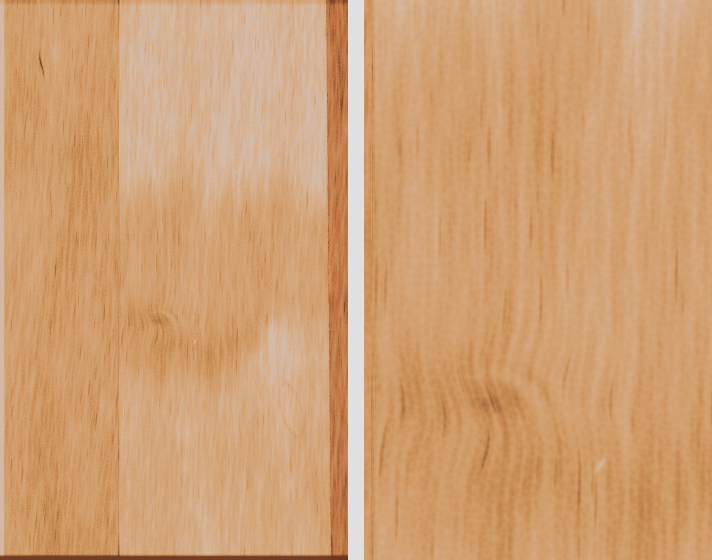
Left: the whole. Right: its middle third, enlarged.
Reproduce this texture procedurally as a Shadertoy shader.

```glsl
// Wooden board of three glued planks with fine upright grain, a darker band and a small knot.

// Tone ramp, dark to pale
const vec3 EMBER = vec3(0.45, 0.24, 0.14);
const vec3 AMBER = vec3(0.78, 0.54, 0.32);
const vec3 HONEY = vec3(0.82, 0.61, 0.41);
const vec3 WHEAT = vec3(0.83, 0.65, 0.48);
const vec3 CREAM = vec3(0.84, 0.69, 0.56);
const vec3 BLUSH = vec3(0.83, 0.73, 0.66);
const vec3 RED_TINT = vec3(0.97, 0.87, 0.85);
// Layout, as fractions of the canvas
const float LEFT_SEAM = 0.342;
const float RIGHT_SEAM = 0.951;
const float RIGHT_SLANT = 0.014;
const float RIM = 0.012;
const float BAND_TOP = 0.67;
const vec2 KNOT = vec2(0.456, 0.427);
const vec2 EYE = vec2(0.837, 0.268);
const vec2 SPLIT = vec2(0.12, 0.882);
const vec2 NICK = vec2(0.56, 0.39);
// Grain
const float GRAIN_LEAN = 0.03;
const float GRAIN_CONTRAST = 0.31;
const float SPECKLE = 0.20;
const float FLECK_DEPTH = 0.34;

vec2 hash2(vec2 c) {
    vec3 h = fract(c.xyx * vec3(0.1031, 0.1030, 0.0973));
    h += dot(h, h.yzx + 33.33);
    return fract((h.xx + h.yz) * h.zy);
}

// Distance to the nearest scattered point, centred near zero
float cellular(vec2 p) {
    vec2 cell = floor(p);
    float d = 2.0;
    for (int i = 0; i < 9; i++) {
        vec2 id = cell + vec2(i % 3 - 1, i / 3 - 1);
        vec2 r = id + hash2(id) - p;
        d = min(d, dot(r, r));
    }
    return sqrt(d) - 0.44;
}

// Sparse slender spindles, one chance per cell
float flecks(vec2 p, vec2 grid, float density) {
    vec2 cell = floor(p * grid);
    float ink = 0.0;
    for (int i = 0; i < 9; i++) {
        vec2 id = cell + vec2(i % 3 - 1, i / 3 - 1);
        vec2 rnd = hash2(id + 71.0);
        vec2 r = (p - (id + hash2(id)) / grid) / vec2(0.0013, 0.005 + 0.013 * rnd.y);
        float spindle = 1.0 - smoothstep(0.4, 1.3, length(r));
        ink = max(ink, spindle * step(rnd.x, density) * (0.35 + 0.65 * rnd.y));
    }
    return ink;
}

// Broad, smooth shading from layered sines
float figure(vec2 p) {
    float s = 0.0, a = 0.5;
    for (int i = 0; i < 4; i++) {
        s += a * sin(p.x + 1.7 * sin(p.y + float(i)));
        p = p * vec2(1.9, 1.6) + vec2(2.3, 4.1);
        a *= 0.6;
    }
    return s;
}

float blob(vec2 d, vec2 radius) { d /= radius; return exp(-dot(d, d)); }

vec3 ramp(float t) {
    vec3 c = mix(EMBER, AMBER, smoothstep(-0.8, 0.05, t));
    c = mix(c, HONEY, clamp(t * 4.0, 0.0, 1.0));
    c = mix(c, WHEAT, clamp(t * 4.0 - 1.0, 0.0, 1.0));
    c = mix(c, CREAM, clamp(t * 4.0 - 2.0, 0.0, 1.0));
    return mix(c, BLUSH, clamp(t * 4.0 - 3.0, 0.0, 1.0));
}

void mainImage(out vec4 fragColor, in vec2 fragCoord) {
    vec2 uv = fragCoord / iResolution.xy, aspect = vec2(iResolution.x / iResolution.y, 1.0);
    vec2 p = uv * aspect, k = (uv - KNOT) * aspect, e = (uv - EYE) * aspect;
    vec2 s = (uv - SPLIT) * aspect, n = (uv - NICK) * aspect;
    float seamR = RIGHT_SEAM - RIGHT_SLANT * uv.y;
    float left = 1.0 - smoothstep(-0.002, 0.002, uv.x - LEFT_SEAM);
    float right = smoothstep(-0.002, 0.002, uv.x - seamR);
    // Grain coordinates: leaning, wavy, curling a little at the knot
    vec2 g = p + 3.0 * vec2(left, right);
    g.x += 0.003 * sin(7.0 * p.y + 9.0 * p.x) - GRAIN_LEAN * p.y * (1.0 + left);
    g.x += 0.011 * blob(k, vec2(0.06, 0.035)) * sin(45.0 * k.y + 25.0 * k.x);
    float wide = figure(g * vec2(38.0, 5.0));
    float drift = figure(p * vec2(9.0, 7.0) + 2.0);
    // Plank tones
    float leftTone = 0.21 + 0.16 * smoothstep(0.65, 1.0, uv.y) + 0.08 * blob(uv - vec2(0.1, 0.55), vec2(0.1, 0.3));
    float pale = mix(0.60, 0.83, smoothstep(0.3, 0.75, uv.y)) - 0.20 * blob(uv - vec2(0.9, 0.12), vec2(0.15, 0.1));
    pale += 0.22 * blob(uv - vec2(0.8, 0.36), vec2(0.13, 0.09));
    float bandLow = mix(0.325, 0.45, smoothstep(0.60, 0.84, uv.x)) + 0.018 * wide + 0.02 * drift;
    float band = smoothstep(bandLow - 0.05, bandLow + 0.04, uv.y);
    band *= 1.0 - smoothstep(-0.07, 0.045, uv.y - BAND_TOP + 0.02 * wide);
    float bandTone = 0.39 - 0.25 * blob(uv - vec2(0.56, 0.375), vec2(0.17, 0.05));
    bandTone -= 0.20 * blob(uv - vec2(0.39, 0.44), vec2(0.08, 0.03));
    float t = mix(mix(mix(pale, bandTone, band), leftTone, left), 0.0, right) + 0.06 * drift + 0.12 * wide;
    // Fibres, speckle and pores
    float fibre = cellular(g * vec2(105.0, 8.0)) + cellular(g * vec2(210.0, 22.0) + 9.0);
    t += GRAIN_CONTRAST * (1.0 + 0.5 * right) * fibre + SPECKLE * cellular(p * 260.0);
    t -= FLECK_DEPTH * flecks(g, vec2(70.0, 24.0), 0.35);
    // Knot, oval eye, split and nick
    t -= 0.40 * blob(k + 0.05 * k.yx, vec2(0.012, 0.007));
    t += 0.20 * blob(k - vec2(0.02, 0.008), vec2(0.022, 0.012)) * sin(330.0 * length(k) + 90.0 * k.y);
    float ring = length(vec2(e.x + 0.25 * e.y, e.y) / vec2(0.018, 0.048));
    t += 0.08 * (1.0 - smoothstep(0.8, 1.0, ring)) - 0.18 * exp(-pow((ring - 1.0) * 7.0, 2.0));
    t -= 0.9 * blob(s + vec2(0.004 * sin(70.0 * s.y), 0.0), vec2(0.0019, 0.022));
    t += 0.6 * blob(vec2(n.x - 0.6 * n.y, n.y), vec2(0.0017, 0.005));
    // Seams, darkest at the ends
    t -= (0.15 + 0.6 * smoothstep(0.44, 0.5, abs(uv.y - 0.5))) * exp(-pow((uv.x - LEFT_SEAM) / 0.003, 2.0));
    t -= 0.15 * exp(-pow((uv.x - seamR) / 0.003, 2.0));
    // Worn rim: pale at left, brown above, dark below
    t = mix(t, 0.95, 1.0 - smoothstep(RIM - 0.003, RIM + 0.003, uv.x));
    t -= 0.35 * smoothstep(0.988, 0.998, uv.y);
    t = mix(t, -0.75, 1.0 - smoothstep(0.005, 0.012, uv.y));
    fragColor = vec4(ramp(t) * mix(vec3(1.0), RED_TINT, right), 1.0);
}
```
